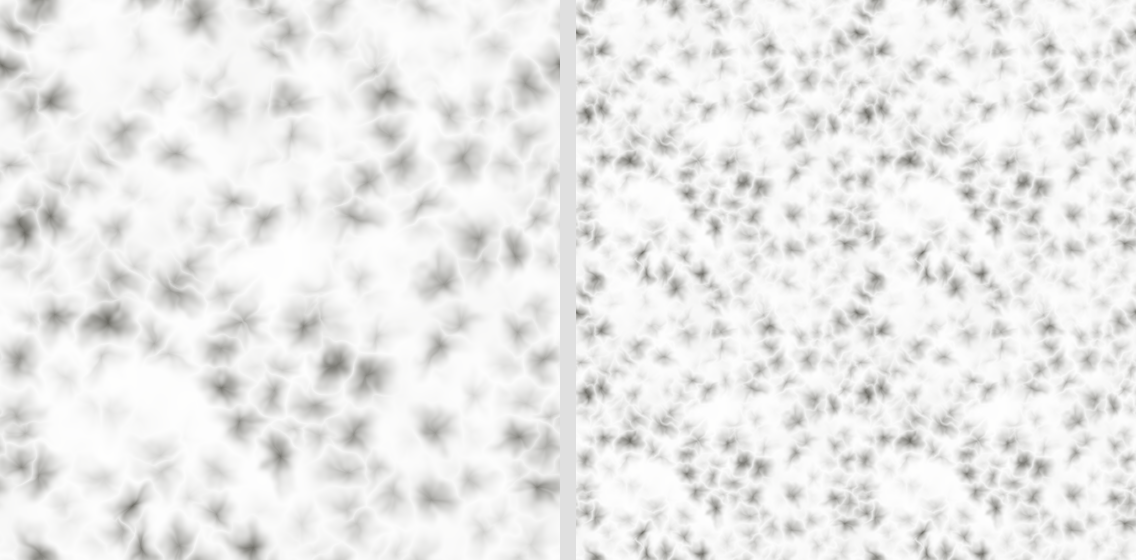
Left, the tile; right, the same tile 2 across and 2 down.
This texture is drawn by a WebGL 2 fragment shader. Its source:

```glsl
#version 300 es
precision highp float;
precision highp int;
// Soft grey blots scattered over a near-white ground, tiling on all sides.
// Each jittered grid cell holds one cusped, lobed blot; the strongest wins and
// the runner-up is partly subtracted, which leaves pale seams between neighbours.

uniform vec2 u_resolution;
out vec4 outColor;

const float TAU = 6.2831853;
const float GRID = 16.0;         // blots per side
const float BLOT_RADIUS = 1.18;  // in grid cells
const float SEAM = 0.5;          // lightening where blots meet
const vec3 PAPER = vec3(0.996, 0.996, 0.995);
const vec3 INK = vec3(0.985, 0.992, 1.035);  // light absorbed per unit of density

// Integer hash of a cell and a seed to three values in 0..1.
vec3 hash3(vec2 cell, float seed) {
  uvec3 v = uvec3(cell, seed) * 1664525u + 1013904223u;
  v.x += v.y * v.z;
  v.y += v.z * v.x;
  v.z += v.x * v.y;
  v ^= v >> 16u;
  v.x += v.y * v.z;
  v.y += v.z * v.x;
  v.z += v.x * v.y;
  return vec3(v >> 8u) / 16777216.0;
}

// Three channels of value noise that wrap after `period` cells.
vec3 wrapNoise(vec2 uv, float period, float seed) {
  vec2 p = uv * period;
  vec2 cell = floor(p);
  vec2 f = p - cell;
  f = f * f * f * (f * (f * 6.0 - 15.0) + 10.0);
  vec3 a = hash3(mod(cell, period), seed);
  vec3 b = hash3(mod(cell + vec2(1.0, 0.0), period), seed);
  vec3 c = hash3(mod(cell + vec2(0.0, 1.0), period), seed);
  vec3 d = hash3(mod(cell + vec2(1.0, 1.0), period), seed);
  return mix(mix(a, b, f.x), mix(c, d, f.x), f.y);
}

// Stretched, lobed blot with a pointed centre and a fading rim.
float blot(vec2 offset, float radius, vec3 shape) {
  float turn = TAU * shape.x;
  vec2 axis = vec2(cos(turn), sin(turn));
  vec2 q = vec2(dot(offset, axis), dot(offset, vec2(-axis.y, axis.x)));
  q.y *= mix(1.0, 1.55, shape.y);
  float angle = atan(q.y, q.x + 1e-6);
  float lobes = 1.0 + 0.12 * cos(3.0 * angle + TAU * shape.z)
                    + 0.08 * cos(7.0 * angle + TAU * shape.y);
  float fade = max(1.0 - length(q) / (radius * lobes), 0.0);
  return fade * fade;
}

// Density of the blot field, with seams where two blots compete.
float blotField(vec2 p, float grid) {
  vec2 home = floor(p);
  float first = 0.0;
  float second = 0.0;
  for (int y = -2; y <= 2; y++) {
    for (int x = -2; x <= 2; x++) {
      vec2 cell = home + vec2(x, y);
      vec2 id = mod(cell, grid);
      vec3 place = hash3(id, 1.0);
      vec3 shape = hash3(id, 2.0);
      float cluster = mix(0.5, 1.3, wrapNoise(id / grid, 5.0, 3.0).x);
      float strength = min(0.66 * pow(place.z, 1.8) * cluster, 0.56);
      float radius = BLOT_RADIUS * mix(0.8, 1.05, strength / 0.56);
      float density = strength * blot(p - cell - place.xy, radius, shape);
      second = max(second, min(first, density));
      first = max(first, density);
    }
  }
  return first - SEAM * second;
}

void main() {
  vec2 uv = gl_FragCoord.xy / u_resolution;

  // Uneven outlines from two scales of wrapping displacement
  vec2 warp = 0.34 * (wrapNoise(uv, 26.0, 4.0).xy - 0.5)
            + 0.18 * (wrapNoise(uv, 53.0, 5.0).xy - 0.5);
  float density = blotField(uv * GRID + warp, GRID);

  // Cloudy mottling inside the blots and a faint haze between them
  float mottle = 0.6 * wrapNoise(uv, 37.0, 6.0).x + 0.4 * wrapNoise(uv, 71.0, 7.0).x;
  density *= mix(0.82, 1.2, mottle);
  float haze = wrapNoise(uv, 9.0, 8.0).x * wrapNoise(uv, 21.0, 9.0).x;
  density += 0.035 * haze;

  outColor = vec4(clamp(PAPER - INK * density, 0.0, 1.0), 1.0);
}
```
